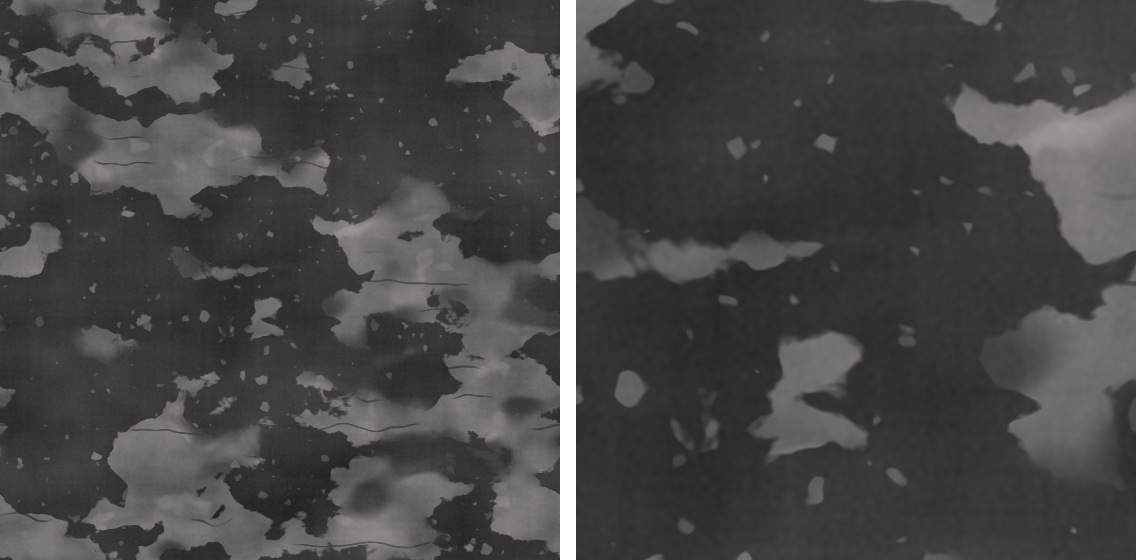
Left: the whole. Right: its middle third, enlarged.
Reproduce this texture procedurally as a Shadertoy shader.

```glsl
const vec3 TINT = vec3(1.0, 0.957, 0.957);
const float DARK_COAT = 0.213;
const float BARE_PLASTER = 0.445;

// Integer hash: three values in 0..1 per lattice cell and seed
vec3 hash3(vec2 cell, float seed) {
    uvec3 v = uvec3(cell, seed) * 1664525u + 1013904223u;
    v.x += v.y * v.z; v.y += v.z * v.x; v.z += v.x * v.y;
    v ^= v >> 16u;
    v.x += v.y * v.z; v.y += v.z * v.x; v.z += v.x * v.y;
    return vec3(v >> 8u) / 16777215.0;
}

float cornerSlope(vec2 cell, vec2 offset, vec2 period, float seed) {
    vec2 gradient = hash3(mod(cell, period), seed).xy * 2.0 - 1.0;
    return 1.25 * dot(gradient, offset);
}

// Gradient noise that wraps after a whole number of cells
float noise(vec2 uv, vec2 period, float seed) {
    vec2 p = uv * period;
    vec2 i = floor(p), f = p - i;
    vec2 w = f * f * f * (f * (f * 6.0 - 15.0) + 10.0);
    vec2 e = vec2(1.0, 0.0);
    float low = mix(cornerSlope(i, f, period, seed),
                    cornerSlope(i + e.xy, f - e.xy, period, seed), w.x);
    float high = mix(cornerSlope(i + e.yx, f - e.yx, period, seed),
                     cornerSlope(i + e.xx, f - e.xx, period, seed), w.x);
    return mix(low, high, w.y);
}

float fbm(vec2 uv, vec2 period, int octaves, float seed) {
    float sum = 0.0, gain = 1.0;
    for (int k = 0; k < octaves; k++) {
        sum += gain * noise(uv, period, seed + float(k));
        period *= 2.0;
        gain *= 0.5;
    }
    return sum;
}

vec2 warp(vec2 uv, vec2 period, float amount, float seed) {
    return uv + amount * vec2(noise(uv, period, seed), noise(uv, period, seed + 1.0));
}

// Small chips, at most one per cell
float chips(vec2 uv, float cells, float share, float seed) {
    vec2 p = uv * cells;
    vec2 cell = mod(floor(p), cells);
    vec3 place = hash3(cell, seed);
    vec3 kind = hash3(cell, seed + 1.0);
    float radius = mix(0.06, 0.21, kind.x * kind.x);
    vec2 center = mix(vec2(0.28), vec2(0.72), place.xy);
    float dist = (length(fract(p) - center) - radius) / cells;
    float shape = 1.0 - smoothstep(-0.0015, 0.0015, dist);
    return shape * step(place.z, share) * mix(0.45, 1.0, kind.y);
}

// Broken, thin horizontal cracks
float cracks(vec2 uv, float rows, float seed) {
    float y = uv.y * rows + 0.5 * fbm(uv, vec2(7.0, 5.0), 3, seed);
    float dist = abs(fract(y) - 0.5) / rows;
    float line = 1.0 - smoothstep(0.0006, 0.0026, dist);
    return line * smoothstep(0.08, 0.22, noise(uv, vec2(7.0, 11.0), seed + 5.0));
}

void mainImage(out vec4 fragColor, in vec2 fragCoord) {
    vec2 uv = fragCoord / iResolution.xy;
    vec2 bent = warp(uv, vec2(16.0, 18.0), 0.016, 11.0);

    // Wide flaked patches with ragged rims
    float broad = 0.5 * noise(uv, vec2(2.0, 4.0), 21.0)
                + fbm(bent, vec2(5.0, 9.0), 2, 31.0);
    float field = broad + 0.3 * fbm(bent, vec2(20.0, 24.0), 4, 41.0);
    float crisp = smoothstep(0.045, 0.115, field);

    // Some rims smear out, some patches sink into the dark coat
    float smear = smoothstep(0.10, 0.32, noise(uv, vec2(5.0, 7.0), 51.0));
    float soft = smoothstep(-0.08, 0.36, broad + 0.1 * (field - broad));
    float patches = mix(crisp, soft, 0.85 * smear);
    float sunk = smoothstep(0.14, 0.42, fbm(bent, vec2(5.0, 8.0), 2, 61.0));
    patches *= 1.0 - 0.75 * sunk;
    patches *= 1.0 - 0.65 * cracks(uv, 19.0, 71.0);

    // Scattered chips
    vec2 rough = warp(uv, vec2(80.0), 0.007, 81.0);
    float flecks = max(chips(rough, 20.0, 0.32, 91.0), chips(rough, 44.0, 0.16, 95.0));
    float bare = max(patches, 0.85 * flecks);

    // Mottling, wear streaks and grain
    float cloud = fbm(uv, vec2(4.0, 5.0), 4, 101.0);
    float mottle = fbm(bent, vec2(9.0, 11.0), 4, 111.0);
    float streaks = noise(uv, vec2(90.0, 6.0), 121.0) + noise(uv, vec2(5.0, 110.0), 123.0);
    float grain = noise(uv, vec2(190.0), 131.0);
    float dark = DARK_COAT + 0.085 * cloud + 0.02 * mottle;
    float light = BARE_PLASTER + 0.08 * cloud + 0.11 * mottle;
    light += 0.07 * smoothstep(0.3, 0.6, fbm(bent, vec2(14.0, 16.0), 3, 141.0));
    float value = mix(dark, light, bare) + 0.012 * streaks + 0.022 * grain;

    fragColor = vec4(value * TINT, 1.0);
}
```
